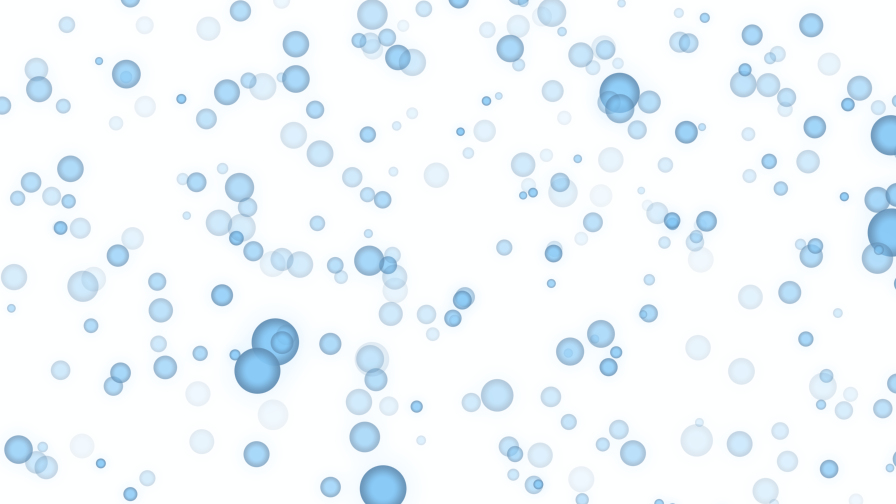
Reproduce this pattern procedurally as a WebGL 1 fragment shader.

```glsl
precision highp float;

uniform vec2 u_resolution;

const int BUBBLE_COUNT = 270;
const vec3 PAPER = vec3(0.997, 1.0, 1.0);
const vec3 CORE_BLUE = vec3(0.51, 0.78, 0.965);
const vec3 RIM_SLATE = vec3(0.36, 0.52, 0.66);
const vec3 HALO_BLUE = vec3(0.62, 0.84, 1.0);

// Four independent random values in 0..1 from one number
vec4 hash4(float n) {
    vec4 p = fract(n * vec4(0.1031, 0.1030, 0.0973, 0.1099));
    p += dot(p, p.wzxy + 33.33);
    return fract((p.xxyz + p.yzzw) * p.zywx);
}

// Mostly small radii, with a rare tail of large ones
float bubbleRadius(float size) {
    return 0.0075 + 0.023 * size + 0.019 * pow(size, 45.0);
}

// The largest bubbles are nearly solid, the others range from faint to strong
float bubbleOpacity(float strength, float size) {
    float base = mix(0.10, 0.92, strength * mix(1.0, 0.75, size));
    return mix(base, 0.94, smoothstep(0.965, 0.99, size));
}

// Light centre that darkens towards the rim
vec3 bubbleColor(float t) {
    return mix(CORE_BLUE, RIM_SLATE, 0.88 * smoothstep(0.42, 1.05, t));
}

// Faint glow that fades out beyond the rim
float haloAmount(float dist, float radius) {
    float fade = clamp(1.0 - (dist - radius) / (radius + 0.012), 0.0, 1.0);
    return 0.13 * fade * fade;
}

// Lays one translucent bubble and its halo over the colour below
vec3 addBubble(vec3 below, float dist, float radius, float opacity, float pixel) {
    float disc = 1.0 - smoothstep(-0.75 * pixel, 0.75 * pixel, dist - radius);
    float halo = haloAmount(dist, radius) * (1.0 - disc);
    vec3 color = mix(below, HALO_BLUE, halo * opacity);
    return mix(color, bubbleColor(dist / radius), disc * opacity);
}

void main() {
    float pixel = 1.0 / u_resolution.y;
    vec2 uv = gl_FragCoord.xy * pixel;
    vec2 extent = vec2(u_resolution.x * pixel, 1.0);
    vec2 margin = vec2(0.02);
    vec3 color = PAPER;

    // Scatter the bubbles, slightly past the canvas edges
    for (int i = 0; i < BUBBLE_COUNT; i++) {
        float seed = float(i) * 17.37 + 5.3;
        vec4 place = hash4(seed);
        vec4 look = hash4(seed + 7919.0);
        vec2 center = mix(-margin, extent + margin, place.xy);
        float radius = bubbleRadius(look.x);
        float opacity = bubbleOpacity(look.y, look.x);
        color = addBubble(color, distance(uv, center), radius, opacity, pixel);
    }

    gl_FragColor = vec4(color, 1.0);
}
```
